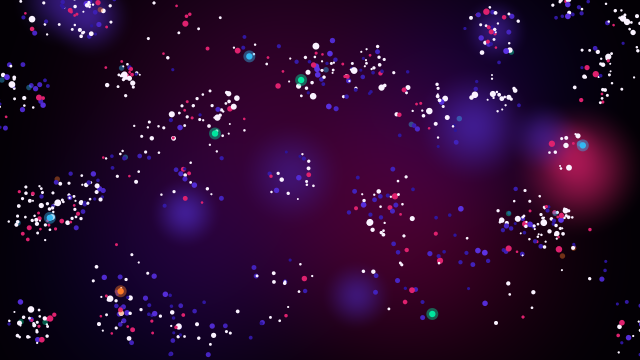
A Shadertoy shader for this background:

```glsl
// Confetti-like clusters of small round dots over a dark plum backdrop with soft glows.
// Cluster centres lie on a jittered grid; each cluster hashes its own glow, dots and
// ringed accent dot. Lengths are in canvas heights.

const ivec2 GRID = ivec2(9, 5);        // cells holding one cluster each
const int   MAX_DOTS = 46;             // dots in the fullest cluster
const float REACH = 0.17;              // farthest extent of a cluster
const float EMPTY_CHANCE = 0.12;
const float GLOW_CHANCE = 0.32;
const float ACCENT_CHANCE = 0.33;
const float PINK_SHARE = 0.16;
const float FAINT_SHARE = 0.03;        // translucent accent-coloured dots
const float ACCENT_CORE = 0.0088;
const float ACCENT_RING = 0.0165;

const vec3 NIGHT  = vec3(0.012, 0.000, 0.020);
const vec3 PLUM   = vec3(0.200, 0.005, 0.165);
const vec3 WINE   = vec3(0.170, 0.000, 0.085);
const vec3 INDIGO = vec3(0.025, 0.005, 0.130);
const vec3 BLUE_GLOW = vec3(0.270, 0.130, 0.640);
const vec3 PINK_GLOW = vec3(0.780, 0.110, 0.380);
const vec3 WHITE  = vec3(0.980, 0.950, 1.000);
const vec3 PINK   = vec3(0.870, 0.130, 0.430);
const vec3 BLUE_DEEP   = vec3(0.170, 0.080, 0.600);
const vec3 BLUE_BRIGHT = vec3(0.370, 0.200, 0.900);
const vec3 ORANGE = vec3(1.000, 0.480, 0.150);
const vec3 TEAL   = vec3(0.000, 0.900, 0.620);
const vec3 SKY    = vec3(0.200, 0.720, 0.950);

float hash(float a, float b) {
    return fract(sin(dot(vec2(a, b), vec2(127.1, 311.7))) * 43758.5453);
}

// Soft radial falloff: 1 at the centre, 0 at the radius
float lobe(vec2 p, vec2 centre, float radius) {
    return 1.0 - smoothstep(0.0, 1.0, distance(p, centre) / radius);
}

// Antialiased disc coverage
float disc(float dist, float radius) {
    return clamp((radius - dist) * iResolution.y + 0.5, 0.0, 1.0);
}

vec2 clusterCentre(int i, float aspect) {
    float id = float(i);
    vec2 cell = vec2(i % GRID.x, i / GRID.x);
    vec2 jitter = vec2(hash(id, 0.3), hash(id, 0.7));
    return (cell + mix(vec2(-0.05), vec2(1.05), jitter)) / vec2(GRID) * vec2(aspect, 1.0);
}

vec3 accentColour(float h) {
    return h < 0.42 ? ORANGE : h < 0.8 ? TEAL : SKY;
}

vec3 backdrop(vec2 p, float aspect) {
    vec3 col = NIGHT;
    col += PLUM * lobe(p, vec2(0.45 * aspect, 0.62), 0.85);
    col += WINE * lobe(p, vec2(0.68 * aspect, 0.32), 0.58);
    col += INDIGO * lobe(p, vec2(0.26 * aspect, 0.25), 0.60);
    col += INDIGO * lobe(p, vec2(0.74 * aspect, 0.75), 0.50);
    col = mix(col, BLUE_GLOW, 0.8 * lobe(p, vec2(0.74 * aspect, 0.65), 0.17));
    return mix(col, PINK_GLOW, 0.75 * lobe(p, vec2(0.905 * aspect, 0.53), 0.20));
}

vec3 addGlow(vec3 col, vec2 p, vec2 centre, float id) {
    if (hash(id, 1.3) > GLOW_CHANCE) return col;
    vec3 tint = hash(id, 1.7) < 0.3 ? PINK_GLOW : BLUE_GLOW;
    float radius = mix(0.06, 0.17, hash(id, 2.3));
    float strength = mix(0.45, 0.9, hash(id, 2.7));
    return mix(col, tint, strength * lobe(p, centre, radius));
}

vec3 addDots(vec3 col, vec2 p, vec2 centre, float id, float fullness) {
    int count = int(float(MAX_DOTS) * fullness * mix(0.2, 1.0, hash(id, 3.3)));
    float spread = mix(0.055, 0.13, hash(id, 3.7));
    float whiteShare = mix(0.35, 0.75, hash(id, 4.3));
    for (int j = 0; j < count; j++) {
        float seed = float(j) + 10.0;
        float kind = hash(id, seed + 0.1);
        float h = hash(id, seed + 0.3);
        float angle = 6.2832 * hash(id, seed + 0.5);
        float away = spread * pow(hash(id, seed + 0.7), 0.75);

        vec3 tint = WHITE;
        float radius = 0.0026 + 0.0030 * h + 0.0040 * pow(h, 9.0);
        float alpha = 1.0;
        if (kind > 1.0 - FAINT_SHARE) {
            tint = accentColour(hash(id, 5.3));
            radius = 0.0075;
            alpha = 0.4;
        } else if (kind > 1.0 - FAINT_SHARE - PINK_SHARE) {
            tint = PINK;
            radius = 0.0035 + 0.0055 * h * h;
        } else if (kind > whiteShare) {
            tint = mix(BLUE_DEEP, BLUE_BRIGHT, h * h);
            radius = 0.0040 + 0.0040 * h;
            away *= 1.25;
        }
        vec2 offset = away * vec2(cos(angle), sin(angle));
        col = mix(col, tint, alpha * disc(distance(p, centre + offset), radius));
    }
    // One bright dot inside a translucent ring
    if (hash(id, 6.3) < ACCENT_CHANCE) {
        vec2 offset = 0.09 * (vec2(hash(id, 6.7), hash(id, 7.3)) - 0.5);
        float d = distance(p, centre + offset);
        vec3 tint = accentColour(hash(id, 5.3));
        col = mix(col, tint, 0.42 * disc(d, ACCENT_RING));
        col = mix(col, tint, disc(d, ACCENT_CORE));
    }
    return col;
}

void mainImage(out vec4 fragColor, in vec2 fragCoord) {
    vec2 p = fragCoord / iResolution.y;
    float aspect = iResolution.x / iResolution.y;
    vec3 col = backdrop(p, aspect);
    int total = GRID.x * GRID.y;
    for (int i = 0; i < total; i++)
        col = addGlow(col, p, clusterCentre(i, aspect), float(i));
    for (int i = 0; i < total; i++) {
        vec2 centre = clusterCentre(i, aspect);
        if (distance(p, centre) > REACH + 0.01 || hash(float(i), 8.3) < EMPTY_CHANCE) continue;
        // Thin out the dots in two quiet areas
        float quiet = max(lobe(centre, vec2(0.7 * aspect, 0.12), 0.35),
                          lobe(centre, vec2(0.38 * aspect, 1.0), 0.30));
        col = addDots(col, p, centre, float(i), 1.0 - quiet);
    }
    fragColor = vec4(col, 1.0);
}
```
